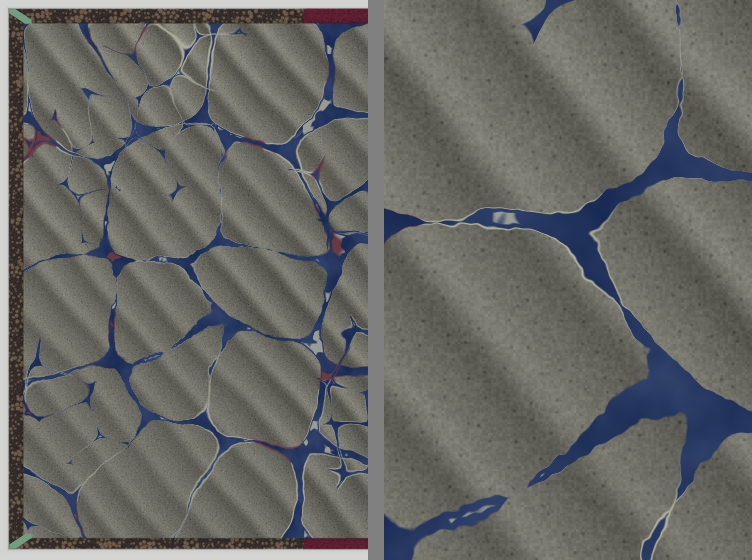
Left, the full canvas; right, a detail of the centre.
Give the GLSL for this texture, as a WebGL 2 fragment shader.

```glsl
#version 300 es
precision highp float;

uniform vec2 u_resolution;
out vec4 fragColor;

vec2 hash2(vec2 cell) {
  vec3 h = fract(vec3(cell.xyx) * vec3(0.1031, 0.1030, 0.0973));
  h += dot(h, h.yzx + 33.33);
  return fract((h.xx + h.yz) * h.zy);
}

// Layered sines, roughly -1 to 1
float waves(vec2 p) {
  float sum = 0.0, amp = 0.5;
  for (int i = 0; i < 4; i++) {
    sum += amp * sin(p.x + 1.3 * sin(0.9 * p.y + sum));
    p = mat2(1.2, 1.6, -1.6, 1.2) * p + 1.7;
    amp *= 0.55;
  }
  return sum;
}

// Distances to the three nearest cell sites
vec3 cellular(vec2 p) {
  vec2 base = floor(p);
  vec3 near = vec3(9.0);
  for (int y = -1; y <= 1; y++)
  for (int x = -1; x <= 1; x++) {
    vec2 cell = base + vec2(x, y);
    float d = length(cell + 0.1 + 0.8 * hash2(cell) - p);
    if (d < near.x) near = vec3(d, near.xy);
    else if (d < near.y) near = vec3(near.x, d, near.y);
    else near.z = min(near.z, d);
  }
  return near;
}

float fill(float d, float soft) {
  return 1.0 - smoothstep(-soft, soft, d);
}

float box(vec2 p, vec2 low, vec2 high) {
  vec2 d = max(low - p, p - high);
  return max(d.x, d.y);
}

// Signed distance to the vein body (x) and distance to its rim (y)
vec2 veins(vec2 p, float scale, float width, float star, float fade) {
  vec3 f = cellular(p * scale);
  float d = 0.5 * (f.y - f.x) / scale;
  float w = width + star * exp(-7.0 * (f.z - f.x));
  return vec2(d - w + 0.03 * fade, abs(d - max(w, 0.0)) + 0.02 * fade);
}

// Oblique rippled ground with grain and specks
vec3 ground(vec2 p) {
  float phase = 64.0 * dot(p, vec2(0.77, 0.64)) + 1.1 * waves(p * 4.0);
  float ripple = sin(phase + 0.6 * sin(phase));
  float depth = 0.068 + 0.03 * waves(p * 3.0 + 5.0);
  float tone = 0.425 + depth * ripple + 0.02 * waves(p * 2.3 + 2.0);
  tone += 0.05 * (hash2(floor(p * 400.0)).x - 0.5);
  tone += 0.05 * (cellular(p * 150.0).x - 0.42);
  tone -= 0.08 * fill(cellular(p * 48.0 + 7.0).x - 0.07, 0.05);
  return tone * vec3(1.0, 0.995, 0.915);
}

vec3 marbledPage(vec2 p, float soft) {
  vec3 color = ground(p);
  vec2 q = p + 0.035 * vec2(waves(p * 5.0), waves(p.yx * 5.0 + 3.0));
  q += 0.004 * vec2(waves(p * 38.0), waves(p.yx * 38.0 + 4.0));

  float right = smoothstep(0.62, 0.98, p.x);
  float calm = 1.0 - smoothstep(0.15, 0.5, length(p - vec2(0.48, 0.78)));
  float drift = waves(p * 6.0 + 8.0);
  float dash = waves(p * 50.0);
  float width = 0.0018 + 0.0035 * drift + 0.006 * right
              + dash * mix(0.0015, 0.006, calm);
  float smallCells = smoothstep(-0.1, 0.35, waves(p * 4.0 + 1.0) + 0.5 * right - 0.5 * calm);

  vec2 large = veins(q, 3.5, width, 0.021 + 0.008 * right, 0.0);
  vec2 small = veins(q + 4.3, 7.5, 0.4 * width - 0.001, 0.010, 1.0 - smallCells);
  float body = min(large.x, small.x);
  float rim = min(large.y, small.y);

  // Blue bodies, pale rims and islands, occasional red
  vec3 blue = vec3(0.14, 0.21, 0.37) + 0.05 * waves(p * 30.0 + 2.0);
  color = mix(color, blue, fill(body, soft));
  float redness = smoothstep(0.5, 0.62, waves(p * 9.0 + 6.0));
  vec3 pale = mix(vec3(0.68, 0.68, 0.61), vec3(0.46, 0.23, 0.26), redness);
  float rimWidth = 0.0008 + 0.0024 * waves(p * 8.0 + 3.0) - 0.002 * calm;
  color = mix(color, pale, fill(rim - rimWidth, soft));
  float island = fill(0.55 - waves(q * 32.0 + 5.0), 0.08) * fill(body + 0.005, soft);
  return mix(color, pale, 0.85 * island);
}

vec3 mottledBorder(vec2 p) {
  float blotch = cellular(p * 75.0).x + 0.25 * waves(p * 55.0);
  vec3 color = mix(vec3(0.43, 0.36, 0.29), vec3(0.20, 0.17, 0.16), smoothstep(0.1, 0.5, blotch));
  return color + 0.06 * (hash2(floor(p * 400.0)).y - 0.5);
}

// Diagonal strip running inward from a corner
float tape(vec2 inward) {
  return max(abs(inward.x - 1.5 * inward.y) - 0.017, box(inward, vec2(0.0), vec2(0.062, 0.041)));
}

void main() {
  vec2 p = gl_FragCoord.xy / u_resolution.x;
  float top = u_resolution.y / u_resolution.x;
  float soft = 1.0 / u_resolution.x;
  float cover = box(p, vec2(0.024, 0.030), vec2(1.1, top - 0.024));
  float page = box(p, vec2(0.0635, 0.0595), vec2(1.1, top - 0.0635));

  // Backing sheet, border, cloth corners and page
  vec3 color = vec3(0.83, 0.83, 0.825) - 0.12 * exp(-max(cover, 0.0) * 300.0);
  color = mix(color, mottledBorder(p), fill(cover, soft));
  vec3 cloth = vec3(0.36, 0.12, 0.19) + 0.05 * (hash2(floor(p * 300.0)).x - 0.5);
  color = mix(color, cloth, fill(max(cover, 0.825 - p.x), soft));
  color *= 1.0 - 0.25 * exp(-max(page, 0.0) * 250.0);
  color = mix(color, marbledPage(p, soft), fill(page, soft));

  float tapes = min(tape(p - vec2(0.024, 0.030)), tape(vec2(p.x - 0.024, top - 0.024 - p.y)));
  color = mix(color, vec3(0.45, 0.61, 0.50), fill(tapes, soft));
  fragColor = vec4(color, 1.0);
}
```
